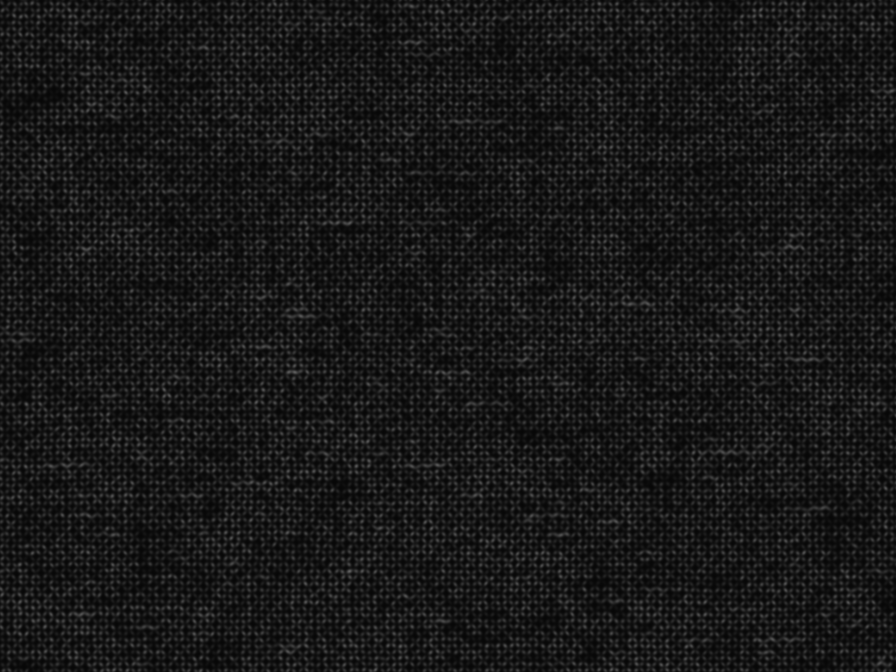
Write a Shadertoy shader that draws this texture.

```glsl
float hash(vec2 p) {
    vec3 q = fract(p.xyx * 0.1031);
    q += dot(q, q.yzx + 33.33);
    return fract((q.x + q.y) * q.z);
}

float noise(vec2 p) {
    vec2 i = floor(p), f = fract(p);
    f = f * f * (3.0 - 2.0 * f);
    return mix(mix(hash(i), hash(i + vec2(1, 0)), f.x),
               mix(hash(i + vec2(0, 1)), hash(i + vec2(1, 1)), f.x), f.y);
}

// Brightness of one thread crossing, seen from p
float knot(vec2 cell, vec2 p) {
    // Uneven yarn: weft and warp threads, soft blotches
    float weft = noise(vec2(cell.x * 0.13, cell.y + 700.0));
    float slub = noise(vec2(cell.x * 0.21 + 40.0, cell.y + 900.0));
    float warp = noise(vec2(cell.x + 1100.0, cell.y * 0.09));
    float blotch = noise(cell * vec2(0.12, 0.16) + 1300.0);
    float streak = smoothstep(0.86, 0.98, slub);

    float tone = 0.85 * hash(cell + 1700.0) + 0.48 * weft
               + 0.4 * warp + 0.36 * blotch + 0.2 * streak - 0.03;
    tone *= 1.0 - 0.55 * smoothstep(0.17, 0.04, slub);

    // Round bump, a little off centre and slanted to either side
    vec2 jitter = vec2(hash(cell + 1900.0), hash(cell + 2300.0)) - 0.5;
    vec2 d = p - cell - 0.5 - jitter * vec2(0.24, 0.2);
    float side = mod(cell.x + cell.y, 2.0) * 2.0 - 1.0;
    d.y += side * (0.15 + 0.3 * hash(cell + 2700.0)) * d.x;
    d.x *= 1.0 - 0.3 * streak;
    return max(tone, 0.0) * exp(-8.2 * dot(d, d));
}

void mainImage(out vec4 fragColor, in vec2 fragCoord) {
    // Thread grid, nearly straight
    vec2 p = fragCoord / iResolution.y * 108.0 + 20.0;
    p += 0.5 * vec2(noise(p * vec2(0.1, 0.06) + 300.0),
                    noise(p * vec2(0.05, 0.12) + 500.0));

    // Neighbouring knots overlap softly
    float cloth = 0.0;
    for (int y = -1; y <= 1; y++)
        for (int x = -1; x <= 1; x++)
            cloth += knot(floor(p) + vec2(x, y), p);

    float grey = 0.027 + 0.172 * cloth;
    fragColor = vec4(vec3(grey), 1.0);
}
```
